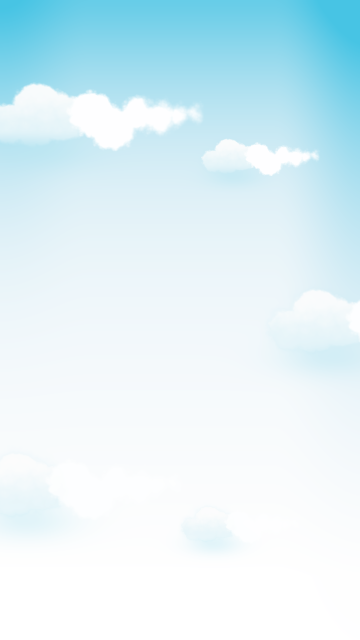
A Shadertoy shader for this background:

```glsl
// A pale daytime sky, deep cyan at the top and sides and white at the foot,
// with five drifting clouds. Each cloud is one set of blended discs, ruffled
// by cellular noise, as a shaded lobe behind a bright one, over a soft shadow.

#define TOP_BLUE 0.68
#define HAZE_BLUE 0.15
#define RIGHT_BLUE 0.38
#define LEFT_BLUE 0.20
#define RUFFLE 0.36
#define BLEND 0.16
#define EDGE_SOFTNESS 0.11
#define LOBE_TINT vec3(0.895, 0.957, 0.975)
#define SHADOW_TINT vec3(0.70, 0.895, 0.945)

const int CLOUDS = 5;
const int PUFFS = 10;
const int SHADED_PUFFS = 4;

// Cloud centre, radius of its main puff, opacity; in canvas widths.
const vec4 clouds[CLOUDS] = vec4[](
    vec4(0.104, 1.477, 0.0694, 1.0), vec4(0.634, 1.354, 0.0382, 1.0),
    vec4(0.880, 0.905, 0.0694, 0.95), vec4(0.046, 0.451, 0.0694, 0.85),
    vec4(0.579, 0.333, 0.0382, 0.85));

// Puff centre and radius, in radii of the main puff.
const vec3 puffs[PUFFS] = vec3[](
    vec3(0.0, 0.0, 1.0), vec3(-1.07, -0.6, 0.8),
    vec3(1.0, -0.4, 0.93), vec3(-0.1, -0.75, 0.8),
    vec3(2.17, -0.2, 0.85), vec3(3.0, -0.75, 0.87), vec3(3.95, -0.25, 0.65),
    vec3(4.85, -0.35, 0.6), vec3(5.6, -0.3, 0.35), vec3(6.3, -0.2, 0.2));

vec2 hash2(vec2 cell) {
    vec3 h = fract(cell.xyx * vec3(0.1031, 0.1030, 0.0973));
    h += dot(h, h.yzx + 33.33);
    return fract((h.xx + h.yz) * h.zy);
}

// Distance to the nearest scattered point.
float cellular(vec2 p) {
    vec2 cell = floor(p);
    float nearest = 2.0;
    for (int y = -1; y <= 1; y++)
        for (int x = -1; x <= 1; x++) {
            vec2 c = cell + vec2(x, y);
            nearest = min(nearest, distance(p, c + hash2(c)));
        }
    return nearest;
}

float billow(vec2 p) {
    float sum = 0.0, amp = 0.55;
    for (int i = 0; i < 3; i++) {
        sum += amp * (cellular(p) - 0.45);
        p = p * 2.1 + 7.3;
        amp *= 0.5;
    }
    return sum;
}

float smoothMin(float a, float b) {
    float h = max(BLEND - abs(a - b), 0.0) / BLEND;
    return min(a, b) - 0.25 * h * h * BLEND;
}

float lobe(vec2 p, int first, int last) {
    float d = 9.0;
    for (int i = first; i < last; i++)
        d = smoothMin(d, distance(p, puffs[i].xy) - puffs[i].z);
    return d;
}

// Blueness of the air: vertical falloff plus darker side bands.
vec3 sky(vec2 uv) {
    float depth = 1.0 - uv.y;
    float blue = TOP_BLUE * exp(-pow(depth / 0.17, 1.3))
               + HAZE_BLUE * max(1.0 - depth / 0.9, 0.0);
    blue += RIGHT_BLUE * exp(-pow(depth / 0.45, 2.0)) * smoothstep(0.76, 1.02, uv.x);
    blue += LEFT_BLUE * exp(-pow(depth / 0.3, 2.0)) * (1.0 - smoothstep(0.0, 0.25, uv.x));
    blue = clamp(blue, 0.0, 1.0);
    return 1.0 - vec3(0.72, 0.23, 0.105) * pow(vec3(blue), vec3(1.0, 0.8, 0.7));
}

vec3 addCloud(vec3 col, vec2 p, float opacity) {
    if (p.x < -5.0 || p.x > 8.5 || abs(p.y + 1.0) > 4.0) return col;
    float ruffle = billow(p * 1.7 + 20.0);

    // Shadow below
    vec2 s = (p - vec2(0.4, -1.75)) / vec2(1.9, 0.75);
    col = mix(col, SHADOW_TINT, 0.42 * opacity * exp(-dot(s, s)));

    // Shaded lobe with a faint rim, dissolving at its base
    float back = lobe(p, 0, SHADED_PUFFS) + RUFFLE * ruffle;
    col = mix(col, SHADOW_TINT, 0.16 * exp(-abs(back) / 0.13));
    float cover = 1.0 - smoothstep(-EDGE_SOFTNESS, EDGE_SOFTNESS, back);
    cover *= smoothstep(-1.75, -0.85, p.y);
    float light = smoothstep(-1.2, 0.75, p.y - 0.7 * ruffle);
    col = mix(col, mix(LOBE_TINT, vec3(0.99), light), 0.95 * opacity * cover);

    // Bright lobe, wispier toward its tip
    float front = lobe(p, SHADED_PUFFS, PUFFS) + 1.2 * RUFFLE * ruffle;
    float soft = EDGE_SOFTNESS + 0.05 * max(p.x - 3.0, 0.0);
    cover = 1.0 - smoothstep(-soft, soft, front);
    return mix(col, vec3(0.995, 0.998, 1.0), opacity * cover);
}

void mainImage(out vec4 fragColor, in vec2 fragCoord) {
    vec2 uv = fragCoord / iResolution.xy;
    vec2 q = uv * vec2(1.0, 16.0 / 9.0);
    vec3 col = sky(uv);
    for (int i = 0; i < CLOUDS; i++)
        col = addCloud(col, (q - clouds[i].xy) / clouds[i].z, clouds[i].w);
    fragColor = vec4(col, 1.0);
}
```
